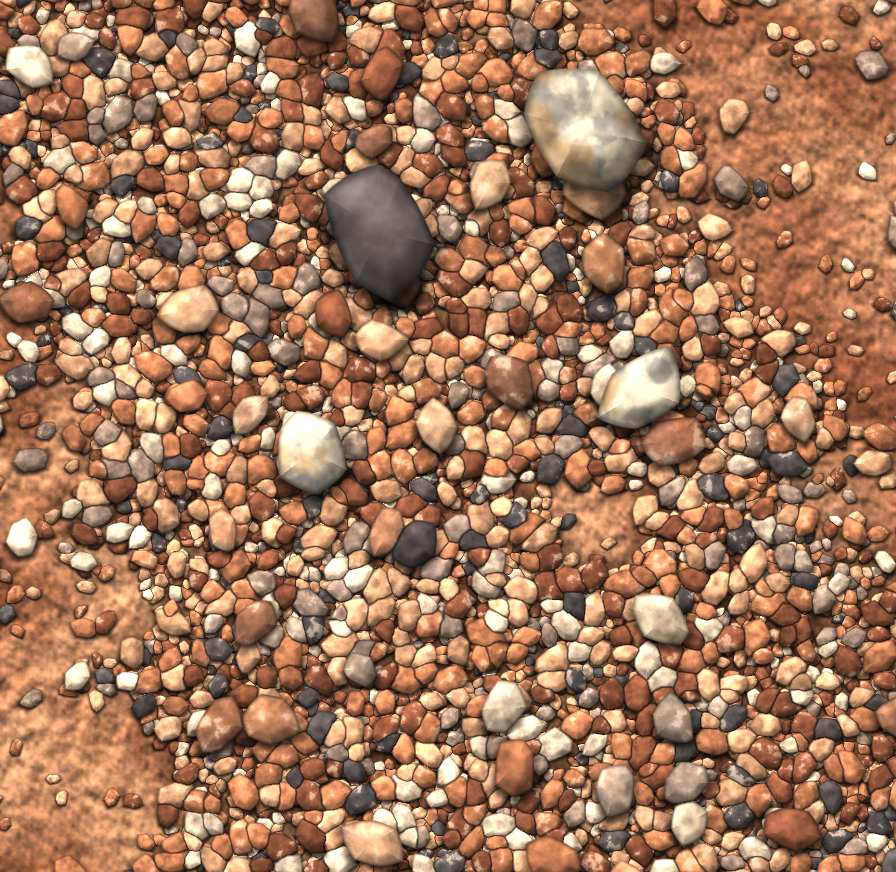
This texture is drawn by a WebGL 1 fragment shader. Its source:

```glsl
precision highp float;
uniform vec2 u_resolution;

#define GRAIN_FREQ 37.0
#define CRUMB_FREQ 68.0
#define PEBBLE_FREQ 15.0
#define STONE_FREQ 5.0
#define ELONGATION 0.28
#define ROUNDNESS 0.42
#define CREVICE_DARK 0.42
#define MOTTLE 0.42
#define EXPOSURE 1.08
#define LIGHT vec3(-0.30, 0.66, 0.69)

vec3 hash3(vec2 p) {
  vec3 q = fract(p.xyx * vec3(0.1031, 0.1030, 0.0973));
  q += dot(q, q.yxz + 33.33);
  return fract((q.xxy + q.yzz) * q.zyx);
}

float noise(vec2 p) {
  vec2 i = floor(p), f = fract(p);
  f = f * f * (3.0 - 2.0 * f);
  return mix(mix(hash3(i).x, hash3(i + vec2(1, 0)).x, f.x),
             mix(hash3(i + vec2(0, 1)).x, hash3(i + vec2(1, 1)).x, f.x), f.y);
}

float fbm(vec2 p) {
  float sum = 0.0, amp = 0.53;
  for (int i = 0; i < 4; i++) {
    sum += amp * noise(p);
    p = mat2(1.6, 1.2, -1.2, 1.6) * p + 7.3;
    amp *= 0.5;
  }
  return sum;
}

// Share of ground under gravel: bare at the left, upper right and in a patch
float gravelCover(vec2 p) {
  float left = p.x - 0.23 + 0.28 * p.y;
  float right = 1.17 - 0.5 * p.y - p.x;
  float patchEdge = length((p - vec2(0.70, 0.43)) * vec2(1.0, 1.5)) - 0.08;
  float inside = min(min(left, right), patchEdge);
  inside += 0.14 * (noise(p * 13.0) - 0.5);
  return mix(0.10, 1.0, smoothstep(-0.05, 0.03, inside));
}

vec3 grainColour(vec3 rnd) {
  float pick = rnd.x;
  vec3 c = vec3(0.56, 0.33, 0.23);                            // rust brown
  c = mix(c, vec3(0.79, 0.50, 0.34), step(0.22, pick));       // orange tan
  c = mix(c, vec3(0.90, 0.66, 0.49), step(0.50, pick));       // pale peach
  c = mix(c, vec3(0.95, 0.83, 0.70), step(0.73, pick));       // cream
  c = mix(c, vec3(0.64, 0.53, 0.46), step(0.84, pick));       // taupe
  c = mix(c, vec3(0.34, 0.31, 0.30), step(0.92, pick));       // slate
  return c * mix(0.86, 1.14, rnd.y);
}

vec3 stoneColour(vec2 p) {
  vec3 c = mix(vec3(0.66, 0.63, 0.57), vec3(0.93, 0.86, 0.74), smoothstep(0.35, 0.6, fbm(p * 42.0)));
  return mix(c, vec3(0.80, 0.60, 0.38), 0.6 * smoothstep(0.52, 0.7, fbm(p * 24.0 + 9.0)));
}

// Lays one layer of faceted stones with contact shadows over the ground
void addStones(inout vec3 ground, vec2 p, float freq, float size, float amount, float seed, float pale) {
  vec2 g = p * freq, cell = floor(g), slope = vec2(0.0), bestId = cell;
  float nearest = 9.0, second = 9.0, bestRadius = size;
  for (int j = -1; j <= 1; j++) for (int i = -1; i <= 1; i++) {
    vec2 id = cell + vec2(float(i), float(j));
    vec3 place = hash3(id + seed), form = hash3(id + seed + 57.0);
    vec2 centre = id + 0.5 + 0.75 * (place.xy - 0.5);
    if (place.z > amount * gravelCover(centre / freq)) continue;
    float radius = size * mix(0.68, 1.18, form.x);
    float angle = 6.2832 * form.y;
    vec2 axis = vec2(cos(angle), sin(angle)), q = (g - centre) / radius;
    q -= axis * dot(q, axis) * ELONGATION;
    float edge = 0.0;
    vec2 facet = vec2(0.0);
    for (int k = 0; k < 6; k++) {
      vec3 side = hash3(id + seed + 11.0 * float(k + 1));
      float a = angle + (float(k) + 0.7 * side.x) * 1.0472;
      vec2 dir = vec2(cos(a), sin(a));
      float e = dot(q, dir) / mix(0.72, 1.05, side.y);
      if (e > edge) { edge = e; facet = dir; }
    }
    float d = mix(edge, length(q), ROUNDNESS);
    if (d < nearest) {
      second = nearest;
      nearest = d;
      slope = 0.55 * facet * smoothstep(0.35, 0.75, d) + 0.6 * q * d;
      bestId = id;
      bestRadius = radius;
    } else second = min(second, d);
  }
  float shadow = smoothstep(1.5, 0.95, nearest) * clamp(0.42 - 0.35 * slope.y, 0.0, 0.75);
  ground *= 1.0 - shadow;

  vec3 tone = hash3(bestId + seed + 131.0);
  vec3 colour = mix(grainColour(tone), stoneColour(p + tone.xy), pale * step(0.25, tone.z));
  float grit = fbm(g * 3.2 / size * 0.5 + tone.xy * 40.0);
  colour *= 1.0 + MOTTLE * (grit - 0.5) * 2.0;
  colour = mix(colour, vec3(0.96, 0.85, 0.73), 0.55 * smoothstep(0.58, 0.74, grit) * step(0.4, tone.z));
  float light = dot(normalize(vec3(slope, 0.9)), LIGHT);
  colour *= 0.58 + 0.66 * max(light, -0.2);
  float crevice = smoothstep(0.0, 0.22, second - nearest) * smoothstep(1.08, 0.82, nearest);
  colour *= mix(CREVICE_DARK, 1.0, crevice);
  float blur = 0.9 * freq / (u_resolution.y * bestRadius);
  ground = mix(ground, colour, smoothstep(1.0 + blur, 1.0 - blur, nearest));
}

vec3 soil(vec2 p) {
  float damp = smoothstep(0.16, 0.0, abs(p.x - 1.30 + 0.55 * p.y));
  vec3 c = mix(vec3(0.54, 0.32, 0.21), vec3(0.80, 0.57, 0.41), smoothstep(0.25, 0.72, fbm(p * 9.0)));
  c = mix(c, vec3(0.55, 0.31, 0.21), 0.5 * damp);
  float relief = fbm(p * 48.0) - fbm(p * 48.0 + vec2(-0.12, 0.35));
  c *= 1.0 + 1.3 * relief + 0.35 * (noise(p * 190.0) - 0.5);
  return c * mix(1.05, 0.62, gravelCover(p));
}

void main() {
  vec2 p = gl_FragCoord.xy / u_resolution.y;
  vec3 colour = soil(p);
  addStones(colour, p, CRUMB_FREQ, 0.56, 0.95, 3.0, 0.0);
  addStones(colour, p + 0.007, GRAIN_FREQ, 0.55, 0.88, 211.0, 0.0);
  addStones(colour, p, PEBBLE_FREQ, 0.36, 0.20, 419.0, 0.2);
  addStones(colour, p, STONE_FREQ, 0.27, 0.24, 631.0, 1.0);
  gl_FragColor = vec4(clamp(colour * EXPOSURE, 0.0, 1.0), 1.0);
}
```
